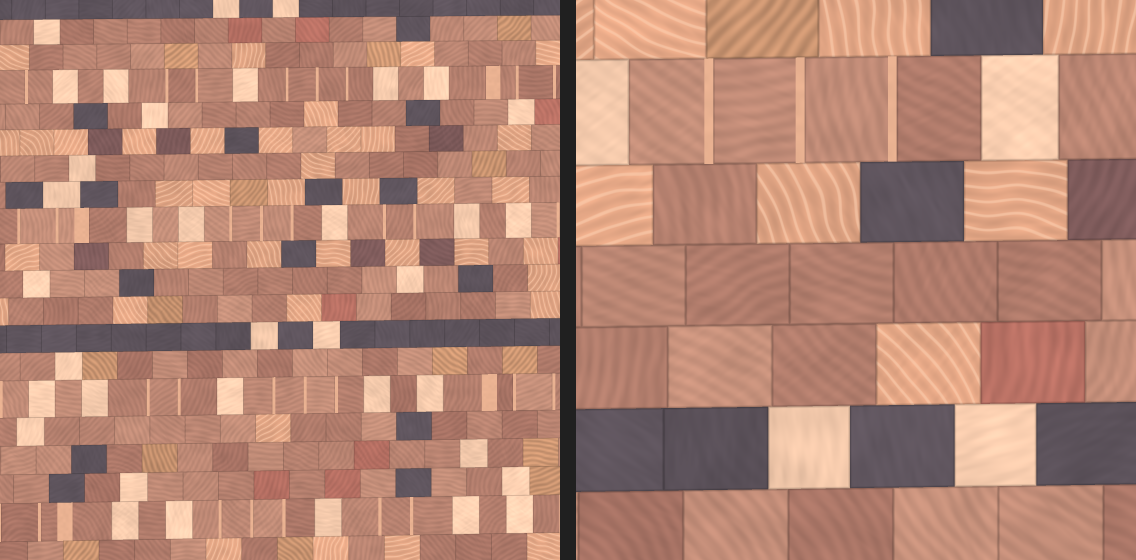
Left, the full canvas; right, a detail of the centre.
Reproduce this texture procedurally as a Shadertoy shader.

```glsl
// End-grain cutting board: twenty rows of wood blocks in a slightly tilted lay-up.
// Each row follows one of a few plans, some mirrored; every block gets its own
// hashed tone, growth rings, fine fibres and a dark glue seam.
#define ROW_HEIGHT 0.0443
#define STRIP_ROW_SCALE 1.32
#define BLOCK_WIDTH 0.0599
#define NARROW 0.78
#define SEAM_WIDTH 0.0013
#define SEAM_DEPTH 0.22
#define RING_FREQ 720.0
#define GRAIN 0.035
#define SAMPLES 3

// Wood species
const int BROWN = 0, ORANGE = 1, CREAM = 2, DARK = 3, PLUM = 4, TAN = 5, CHERRY = 6;
const vec3 WOOD[7] = vec3[7](vec3(.72, .51, .44), vec3(.89, .65, .52), vec3(.98, .81, .69),
    vec3(.37, .33, .365), vec3(.50, .36, .36), vec3(.79, .58, .44), vec3(.72, .44, .39));
// Row plans; a negative sign mirrors the row
const int BAND = 0, CORNER = 1, SPARSE = 2, STRIPS = 3, PAIRS = 4, WEAVE = 5, SINGLE = 6;
const int PLAN[20] = int[20](0, 1, 2, 3, 4, -5, 6, 5, -3, 5, -4, -2, 0, 6, 3, 1, -1, 4, -3, 2);
// Start of each row, in thousandths of the canvas
const float START[20] = float[20](21., 0., -8., 94., 10., 51., 62., 10., 51., 9.,
    -4., -9., 74., 36., 51., -33., 66., -39., 48., -78.);
// Block edges within one period of a strip row
const float EDGE[12] = float[12](0., .079, .158, .237, .352, .445, .562, .641, .727, .821, .914, 1.);

float hash(vec2 p) { return fract(sin(dot(p, vec2(127.1, 311.7))) * 43758.5453); }

float noise(vec2 p) {
    vec2 i = floor(p), f = fract(p);
    f = f * f * (3.0 - 2.0 * f);
    return mix(mix(hash(i), hash(i + vec2(1, 0)), f.x),
               mix(hash(i + vec2(0, 1)), hash(i + 1.0), f.x), f.y);
}

float rowHeight(int row) {
    return (ROW_HEIGHT + .0004 * float(row)) * (abs(PLAN[row]) == STRIPS ? STRIP_ROW_SCALE : 1.0);
}

// Species of a block in the rows without strips
int chooseWood(int plan, int col, int row, ivec2 pale) {
    if (col == pale.x || col == pale.y) return CREAM;
    if (plan == BAND || (plan == PAIRS && col == 2)) return DARK;
    if (col == 12 && (plan == CORNER || plan == PAIRS)) return DARK;
    if (plan == SPARSE && (col == 0 || col == 7 || col == 12 || col == 16)) return ORANGE;
    if (plan == WEAVE) {
        int k = col - 8;
        if (row == 7 && k == -7) return CREAM;
        if (k == 0 || (row == 7 && (k == 2 || k == -6 || k == -8))) return DARK;
        if ((k > -4 && abs(k) % 2 == 1) || (row != 7 && (k == -4 || k == -8))) return ORANGE;
        if (row != 7 && (k == 2 || k == 4 || k == -6)) return PLUM;
    }
    float pick = hash(vec2(col, row) + 5.3);
    return pick < .07 ? TAN : pick < .12 ? CHERRY : pick < .14 ? ORANGE : BROWN;
}

// Curved growth rings around a centre outside the block, and fibres across them
vec3 grain(vec2 local, vec2 p, vec2 id, int wood) {
    float tone = hash(id + 1.7), angle = 6.2832 * hash(id + 9.1);
    vec2 axis = vec2(cos(angle), sin(angle));
    vec3 color = WOOD[wood] * (.96 + .08 * tone);
    if (wood == BROWN) color = mix(vec3(.65, .445, .39), vec3(.78, .57, .485), tone);
    float radius = length(local - axis * (.08 + .15 * tone));
    float rings = sin(radius * RING_FREQ + 4.0 * noise(p * 45.0));
    float fibre = noise(vec2(dot(p, axis) * 420.0, dot(p, vec2(-axis.y, axis.x)) * 90.0));
    float strength = wood == TAN ? 2.2 : wood == CREAM || wood == DARK ? .4 : 1.0;
    color *= 1.0 + GRAIN * (strength * rings + 1.3 * (fibre - .5) + 2.0 * (noise(p * 60.0) - .5));
    return wood == ORANGE ? mix(color, WOOD[CREAM], .55 * smoothstep(.65, 1.0, rings)) : color;
}

vec3 board(vec2 p) {
    // Row, counted from the top
    float y = p.y + (p.x - .5) * (.008 + .009 * p.y), top = -.013, height = rowHeight(0);
    int row = 0, col = 0, wood = BROWN;
    while (row < 19 && y >= top + height) {
        top += height;
        height = rowHeight(++row);
    }
    int plan = abs(PLAN[row]);
    float x = (PLAN[row] < 0 ? 1.0 - p.x : p.x) - START[row] * .001, left, width;
    bool inlay = false;
    if (plan == STRIPS) {
        // Cream blocks and thin inlaid strips between brown blocks
        float period = .565 + .0024 * float(row), d = x / period, t = fract(d);
        int i = 0;
        while (i < 10 && t >= EDGE[i + 1]) i++;
        col = i + 11 * int(floor(d));
        left = (t - EDGE[i]) * period;
        width = (EDGE[i + 1] - EDGE[i]) * period;
        if ((i == 0 || i == 2 || i == 6) && d < 1.5) wood = CREAM;
        else if (i == 4 || i == 5 || i > 7 || d > 1.5) inlay = t - EDGE[i] < (col == 15 ? .045 : .009);
    } else {
        // Even blocks, with the cream ones narrower
        ivec2 pale = plan == BAND ? ivec2(6, 8) : plan == PAIRS ? ivec2(4, 15)
            : plan == CORNER || plan == SINGLE ? ivec2(1, 99) : ivec2(99);
        width = (BLOCK_WIDTH + .0002 * float(row)) * (row == 7 ? 1.09 : 1.0);
        float q = x / width;
        q += (1.0 - NARROW) * step(float(pale.x) + NARROW, q);
        q += (1.0 - NARROW) * step(float(pale.y) + NARROW, q);
        col = int(floor(q));
        left = fract(q) * width;
        if (col == pale.x || col == pale.y) width *= NARROW;
        wood = chooseWood(plan, col, row, pale);
    }
    if (inlay) return mix(WOOD[ORANGE], WOOD[CREAM], .3) * (.98 + .04 * noise(p * 200.0));
    vec2 local = vec2(left, y - top);
    vec3 color = grain(local, p, vec2(col, row), wood);
    // Glue seams
    float edge = min(min(left, width - left), min(local.y, height - local.y));
    return color * (1.0 - SEAM_DEPTH * (1.0 - smoothstep(0.0, SEAM_WIDTH, edge)));
}

void mainImage(out vec4 fragColor, in vec2 fragCoord) {
    vec3 sum = vec3(0);
    for (int i = 0; i < SAMPLES * SAMPLES; i++) {
        vec2 p = (fragCoord + (vec2(i % SAMPLES, i / SAMPLES) + .5) / float(SAMPLES) - .5) / iResolution.xy;
        sum += board(vec2(p.x, 1.0 - p.y));
    }
    fragColor = vec4(sum / float(SAMPLES * SAMPLES), 1.0);
}
```
